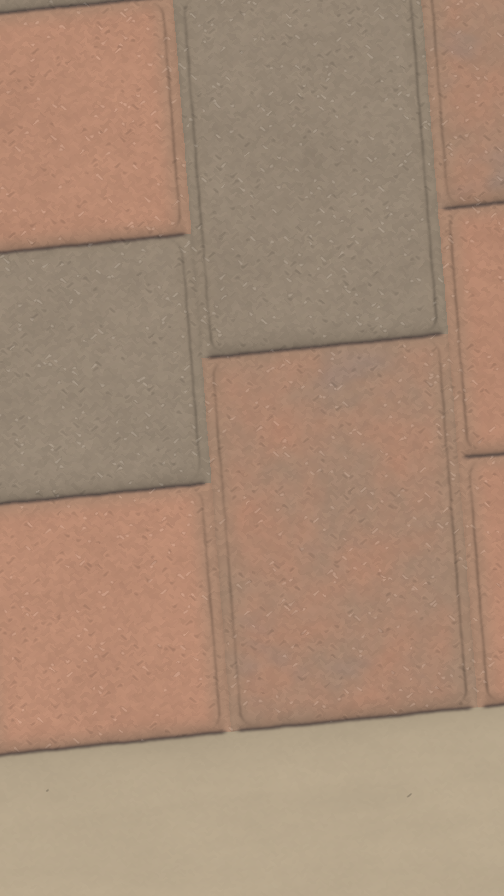
Reproduce this texture procedurally as a Shadertoy shader.

```glsl
// Worn red and grey paving bricks in staggered columns above a pale concrete strip.

float hash(vec2 p) {
    p = fract(p * vec2(0.1031, 0.1137));
    p += dot(p, p.yx + 33.33);
    return fract((p.x + p.y) * p.x * 37.7);
}

// Cellular noise: x = distance to the nearest grain, y = that grain's random value
vec2 grains(vec2 p) {
    vec2 cell = floor(p), nearest = vec2(9.0, 0.0);
    for (int j = -1; j <= 1; j++)
    for (int i = -1; i <= 1; i++) {
        vec2 c = cell + vec2(i, j);
        vec2 center = c + vec2(hash(c + 50.0), hash(c + 121.3));
        float d = length(p - center);
        if (d < nearest.x) nearest = vec2(d, hash(c + 69.7));
    }
    return nearest;
}

// Layered sines for soft stains, roughly -1 to 1
float stains(vec2 p) {
    float sum = 0.0, amp = 0.5;
    for (int i = 0; i < 4; i++) {
        sum += amp * sin(p.x + 1.7 * sin(p.y * 0.8)) * cos(p.y + 1.3 * sin(p.x * 0.7));
        p = mat2(1.5, 1.1, -1.1, 1.5) * p + 2.3;
        amp *= 0.6;
    }
    return sum;
}

float roundedBox(vec2 p, vec2 halfSize, float radius) {
    vec2 q = abs(p) - halfSize + radius;
    return length(max(q, 0.0)) + min(max(q.x, q.y), 0.0) - radius;
}

float line(float d, float width) {
    return exp(-d * d / (width * width));
}

void mainImage(out vec4 fragColor, in vec2 fragCoord) {
    vec2 p = vec2(fragCoord.x, iResolution.y - fragCoord.y) / iResolution.x;
    float stain = stains(p * 13.0);
    float wobble = 0.0015 * stains(p * 40.0);

    // Skewed paving axes: x across the columns, y up from the concrete edge
    vec2 s = vec2(p.x - 0.08 * p.y - 0.343, 1.498 - p.y - 0.1 * p.x) + wobble;
    s.y += 0.022 * smoothstep(1.05, 1.45, s.y);

    // Alternate columns hold square bricks and bricks half as tall again
    float column = floor(s.x / 0.493);
    vec2 size = vec2(0.493, mod(column, 2.0) < 0.5 ? 0.747 : 0.498);
    float row = floor(s.y / size.y);
    vec2 local = vec2(s.x - column * size.x, s.y - row * size.y);
    float face = roundedBox(local - size * 0.5, size * 0.5 - vec2(0.021, 0.004), 0.035);

    // Brick body colour, with some red bricks weathered to brown
    bool grey = mod(row, 2.0) > 0.5 && column < 0.5;
    bool weathered = row == 2.0 * column;
    vec3 brick = grey ? vec3(0.585, 0.525, 0.457) : vec3(0.72, 0.54, 0.445);
    if (weathered) {
        brick = mix(brick, vec3(0.635, 0.52, 0.44), clamp(0.65 + 0.7 * stain, 0.0, 1.0));
        float bruise = smoothstep(0.25, 0.8, stains(p * vec2(7.0, 12.0) + 4.0));
        brick = mix(brick, vec3(0.58, 0.505, 0.465), 0.45 * bruise);
    }
    brick *= 1.0 + 0.025 * stain + 0.03 * (hash(vec2(column, row) + 9.0) - 0.5);

    // Dusty chamfers, faint rim lines and dark bed joints
    float upright = min(local.x, size.x - local.x);
    float bed = min(local.y, size.y - local.y);
    float bevel = smoothstep(-0.04, 0.006, face);
    vec3 dust = grey ? vec3(0.57, 0.51, 0.44) : vec3(0.63, 0.52, 0.435);
    brick = mix(brick, dust, 0.6 * bevel);
    float side = smoothstep(0.0, 0.04, bed);
    brick *= 1.0 - 0.17 * side * (0.8 + 0.5 * stain) * line(face, 0.0035);
    brick *= 1.0 - 0.04 * line(upright, 0.005);
    float bedEnds = smoothstep(0.004, 0.022, upright);
    brick *= 1.0 - 0.2 * bedEnds * exp(-local.y / 0.013);
    brick = mix(brick, vec3(0.33, 0.28, 0.26), 0.75 * bedEnds * line(bed, 0.0042));

    // Sandy surface: fine relief, shallow pits and pale chips
    vec2 ragged = p + 0.003 * vec2(sin(p.y * 310.0), sin(p.x * 270.0));
    vec2 fine = grains(ragged * vec2(100.0, 130.0));
    vec2 coarse = grains(ragged * vec2(50.0, 75.0) + 7.0);
    brick *= 0.995 + 0.055 * (fine.y - 0.5) + 0.03 * (coarse.y - 0.5);
    brick *= 1.0 - 0.09 * step(0.88, coarse.y) * smoothstep(0.4, 0.1, coarse.x);
    brick += 0.08 * step(fine.y, 0.035) * smoothstep(0.6, 0.15, fine.x);

    // Concrete strip: faint streaks along the edge, a soft contact shadow, rare pits
    float below = min(s.y, 0.0);
    float streak = stains(vec2(s.x * 5.0, s.y * 28.0));
    vec3 concrete = vec3(0.715, 0.65, 0.55) * (1.0 + 0.018 * streak + 0.015 * stain);
    concrete *= 1.0 + 0.015 * (fine.y - 0.5);
    concrete *= 1.0 - 0.08 * exp(below / 0.035);
    concrete *= 1.0 - 0.2 * step(0.994, coarse.y) * smoothstep(0.3, 0.05, coarse.x);
    concrete = mix(concrete, vec3(0.36, 0.31, 0.28), 0.75 * bedEnds * line(below, 0.004));

    float pixel = 1.0 / iResolution.x;
    vec3 color = mix(concrete, brick, smoothstep(-pixel, pixel, s.y));
    fragColor = vec4(clamp(color, 0.0, 1.0), 1.0);
}
```
